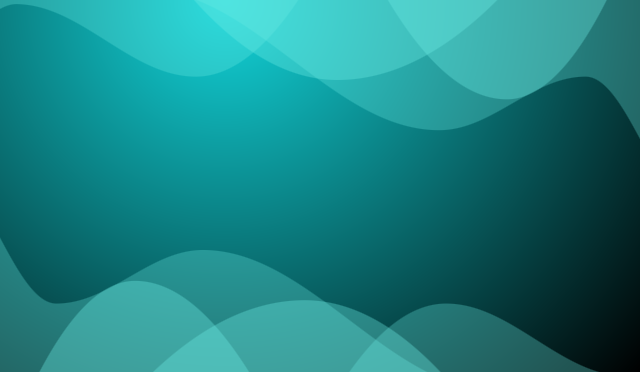
This background is drawn by a Shadertoy shader. Its source:

```glsl
const vec3 LIGHT = vec3(0.07, 0.84, 0.86);   // backdrop at the glow centre
const vec3 VEIL = vec3(0.42, 0.92, 0.89);    // tint of the translucent shapes
const vec2 GLOW_CENTRE = vec2(0.352, 1.0);
const float GLOW_RADIUS = 1.50;              // in canvas heights
const float WAVE_ALPHA = 0.30;
const float LOBE_ALPHA = 0.36;
const vec2 TURN = vec2(1.003, 1.022);        // half-turn that makes the lower group
const float PI = 3.14159265;

// Cosine ease from 0 to 1 between two positions
float swell(float x, float start, float end) {
    return 0.5 - 0.5 * cos(PI * clamp((x - start) / (end - start), 0.0, 1.0));
}

// Hanging parabola with its own reach on either side
float lobe(float x, float centre, float depth, float left, float right) {
    float t = (x - centre) / (x < centre ? left : right);
    return depth * (1.0 - t * t);
}

// Shallow wave that ends in a lobe
float shortWave(float x) {
    if (x > 0.306) return lobe(x, 0.306, 0.206, 0.160, 0.160);
    return 0.101 - 0.090 * swell(x, -0.078, 0.026) + 0.195 * swell(x, 0.024, 0.306);
}

// Broad wave: falls, rises, then drops steeply
float longWave(float x) {
    return -0.027 + 0.377 * swell(x, 0.228, 0.686)
        - 0.144 * swell(x, 0.686, 0.915) + 0.377 * swell(x, 0.915, 1.098);
}

// Tint everything between the canvas edge and the curve
vec3 veil(vec3 colour, float depth, float curve, float alpha) {
    float d = curve - depth;
    float cover = clamp(0.5 + d / max(fwidth(d), 1e-5), 0.0, 1.0);
    return mix(colour, VEIL, alpha * cover);
}

// One group of two waves and two lobes, q.y measured from the edge
vec3 veilGroup(vec3 colour, vec2 q) {
    colour = veil(colour, q.y, longWave(q.x), WAVE_ALPHA);
    colour = veil(colour, q.y, shortWave(q.x), WAVE_ALPHA);
    colour = veil(colour, q.y, lobe(q.x, 0.527, 0.215, 0.224, 0.250), LOBE_ALPHA);
    return veil(colour, q.y, lobe(q.x, 0.792, 0.267, 0.186, 0.156), LOBE_ALPHA);
}

void mainImage(out vec4 fragColor, in vec2 fragCoord) {
    vec2 uv = fragCoord / iResolution.xy;
    vec2 aspect = vec2(iResolution.x / iResolution.y, 1.0);

    // Radial backdrop fading to black
    float reach = length((uv - GLOW_CENTRE) * aspect) / GLOW_RADIUS;
    vec3 colour = LIGHT * max(1.0 - reach, 0.0);

    // Upper group, then the same group turned half round
    vec2 fromTop = vec2(uv.x, 1.0 - uv.y);
    colour = veilGroup(colour, fromTop);
    colour = veilGroup(colour, TURN - fromTop);

    fragColor = vec4(colour, 1.0);
}
```
